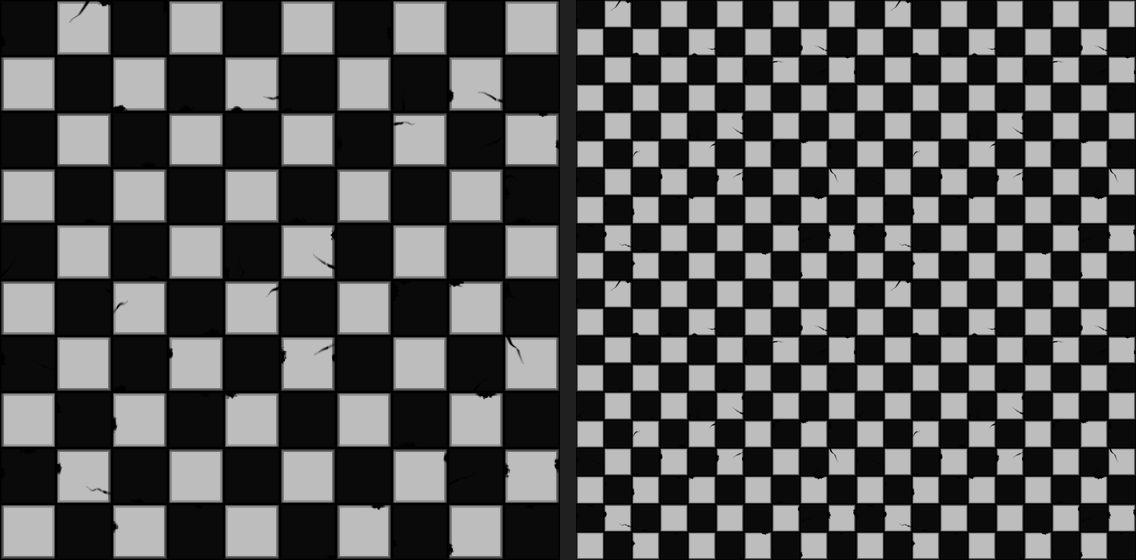
Left, the tile; right, the same tile 2 across and 2 down.
A WebGL 2 fragment shader for this pattern:

```glsl
#version 300 es
precision highp float;
// Worn checkerboard of square tiles with thin black grout and grey tile rims.
// Each tile hashes its own chips and cracks, all kept inside the tile, so the
// whole number of tiles repeats without a seam.

uniform vec2 u_resolution;
out vec4 fragColor;

const float TILES = 10.0;          // tiles across and down
const float GROUT_HALF = 0.026;    // the lengths below are in tile units
const float RIM_WIDTH = 0.040;
const float RIM_MIN = 0.34;        // darkest and lightest rim tone
const float RIM_MAX = 0.80;
const float CHIP_CHANCE = 0.22;
const float CRACK_CHANCE = 0.19;
const float CRACK_HALF = 0.017;
const int WEAR_SLOTS = 2;          // chances for a chip per tile
const vec3 LIGHT_TILE = vec3(0.74);
const vec3 DARK_TILE = vec3(0.04);
const vec3 GROUT = vec3(0.004);

float hash(vec2 p) {
    return fract(sin(dot(p, vec2(127.1, 311.7))) * 43758.5453);
}

float noise(vec2 p) {
    vec2 i = floor(p), f = fract(p);
    f = f * f * (3.0 - 2.0 * f);
    return mix(mix(hash(i), hash(i + vec2(1.0, 0.0)), f.x),
               mix(hash(i + vec2(0.0, 1.0)), hash(i + 1.0), f.x), f.y);
}

// Coordinates seen from one tile side: x runs along it, y goes inwards
vec2 fromSide(vec2 p, float side) {
    vec2 q = side < 2.0 ? p : p.yx;
    if (mod(side, 2.0) > 0.5) q.y = 1.0 - q.y;
    return vec2(q.x, q.y - GROUT_HALF);
}

// Tone of one tile rim, shared by a whole row or column
float rim(float inset, float line, float side, float aa) {
    float tone = mix(RIM_MIN, RIM_MAX, hash(vec2(line, side + 31.0)));
    float inner = GROUT_HALF + RIM_WIDTH;
    return mix(tone, 1.0, smoothstep(inner - aa, inner + aa, inset));
}

// Ragged shallow bite out of a tile side
float chip(vec2 p, vec2 id, float seed, float aa) {
    vec2 key = id + seed * 17.3;
    if (hash(key) > CHIP_CHANCE) return 0.0;
    vec2 q = fromSide(p, floor(4.0 * hash(key + 3.1)));
    float center = mix(0.08, 0.92, hash(key + 5.7));
    vec2 size = mix(vec2(0.07, 0.045), vec2(0.15, 0.085), hash(key + 8.3));
    float ragged = 0.7 * (noise(p * 26.0 + key * 7.0) - 0.5);
    float d = length(vec2(q.x - center, q.y) / size) - 1.0 + ragged;
    float soft = 0.18 + aa / size.y;
    return 1.0 - smoothstep(-soft, soft, d);
}

// Bent, tapering and broken line that runs inwards from a tile side
float crack(vec2 p, vec2 id, float aa) {
    vec2 key = id + 71.9;
    if (hash(key) > CRACK_CHANCE) return 0.0;
    vec2 q = fromSide(p, floor(4.0 * hash(key + 2.3)));
    float reach = mix(0.16, 0.58, hash(key + 4.9));
    float along = q.y / reach;
    if (along > 1.0) return 0.0;
    float start = mix(0.12, 0.88, hash(key + 6.1));
    float slope = (start < 0.5 ? 1.0 : -1.0) * mix(-0.2, 0.95, hash(key + 9.7));
    float bend = 0.11 * (noise(vec2(q.y * 9.0, key.x * 3.7 + key.y)) - 0.5);
    float d = abs(q.x - start - slope * q.y - bend) / sqrt(1.0 + slope * slope);
    float halfWidth = CRACK_HALF * mix(1.5, 0.6, clamp(along, 0.0, 1.0));
    float broken = smoothstep(0.12, 0.5, noise(vec2(q.y * 20.0, key.y * 5.1 + key.x)));
    float soft = aa + 0.006;
    float line = 1.0 - smoothstep(halfWidth - soft, halfWidth + soft, d);
    return line * mix(0.35, 1.0, broken) * (1.0 - 0.75 * smoothstep(0.2, 1.0, along));
}

void main() {
    vec2 grid = gl_FragCoord.xy / u_resolution * TILES;
    vec2 id = mod(floor(grid), TILES);
    vec2 p = fract(grid);
    float aa = 0.75 * TILES / min(u_resolution.x, u_resolution.y);

    // Checker with grey rims on the light tiles
    float light = 1.0 - mod(id.x + id.y, 2.0);
    float shade = min(min(rim(p.x, id.x, 0.0, aa), rim(1.0 - p.x, id.x, 1.0, aa)),
                      min(rim(p.y, id.y, 2.0, aa), rim(1.0 - p.y, id.y, 3.0, aa)));
    vec3 color = mix(DARK_TILE, LIGHT_TILE, light * shade);

    // Wear
    float wear = crack(p, id, aa);
    for (int i = 0; i < WEAR_SLOTS; i++) {
        wear = max(wear, chip(p, id, float(i) + 1.0, aa));
    }
    color = mix(color, GROUT, wear);

    // Grout
    vec2 inset = min(p, 1.0 - p);
    float tile = smoothstep(GROUT_HALF - aa, GROUT_HALF + aa, min(inset.x, inset.y));
    fragColor = vec4(mix(GROUT, color, tile), 1.0);
}
```
